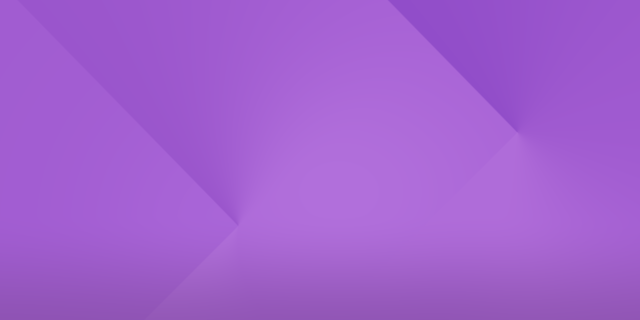
Give the GLSL for this background, as a Shadertoy shader.

```glsl
// Purple backdrop of two folded panels with conic shading and a dim lower rim.
#define FOLD_A vec2(0.745, 0.294)
#define FOLD_B vec2(1.617, 0.586)
#define GLOW_CENTER vec2(1.06, 0.40)
#define EDGE_SLOPE 0.978
#define RIM_HEIGHT 0.33
#define RIM_STRENGTH 0.80

const vec3 LEFT_BASE = vec3(0.632, 0.362, 0.820);
const vec3 LEFT_LIGHT = vec3(0.662, 0.396, 0.845);
const vec3 MID_DARK = vec3(0.602, 0.333, 0.797);
const vec3 MID_BASE = vec3(0.652, 0.378, 0.834);
const vec3 MID_LIGHT = vec3(0.694, 0.436, 0.858);
const vec3 RIGHT_DARK = vec3(0.564, 0.298, 0.784);
const vec3 RIGHT_BASE = vec3(0.625, 0.353, 0.815);
const vec3 RIGHT_LIGHT = vec3(0.688, 0.424, 0.850);
const vec3 RIM_COLOR = vec3(0.530, 0.310, 0.660);

// Coverage of the region to the right of a fold with two diagonal edges
float foldMask(vec2 p, float pixel) {
    float slope = p.y > 0.0 ? EDGE_SLOPE : 1.0;
    float dist = (p.x + abs(p.y) * slope) * 0.7071;
    return smoothstep(-pixel, pixel, dist);
}

// Clockwise sweep: 0 on the upper edge, 1 on the lower edge
float foldSweep(vec2 p) {
    return clamp((radians(135.0) - atan(p.y, p.x)) / radians(270.0), 0.0, 1.0);
}

void mainImage(out vec4 fragColor, in vec2 fragCoord) {
    vec2 uv = fragCoord / iResolution.y;
    float pixel = 1.0 / iResolution.y;
    vec2 a = uv - FOLD_A;
    vec2 b = uv - FOLD_B;

    // Left panel, brighter beside the first fold
    vec3 color = mix(LEFT_BASE, LEFT_LIGHT, exp(-5.0 * dot(a, a)));

    // Middle panel: conic shade with a broad glow
    float sweepA = foldSweep(a);
    vec2 g = (uv - GLOW_CENTER) * vec2(1.0, 1.3);
    float glow = exp(-3.0 * dot(g, g));
    vec3 middle = mix(MID_BASE, MID_LIGHT, max(glow, smoothstep(0.6, 1.0, sweepA)));
    middle = mix(MID_DARK, middle, smoothstep(-0.04, 0.36, sweepA));
    color = mix(color, middle, foldMask(a, pixel));

    // Right panel: its lower edge dissolves away from the fold
    float sweepB = foldSweep(b);
    vec3 right = mix(RIGHT_DARK, RIGHT_BASE, smoothstep(-0.1, 0.5, sweepB));
    right = mix(right, RIGHT_LIGHT, smoothstep(0.45, 0.9, sweepB));
    float fade = smoothstep(-0.58, -0.15, b.y + 0.3 * min(b.x + 0.4, 0.0));
    fade = mix(fade, 1.0, smoothstep(-0.3, 0.1, b.x));
    color = mix(color, right, foldMask(b, pixel) * fade);

    // Dim rim along the bottom
    float rim = 1.0 - smoothstep(-0.08, RIM_HEIGHT, uv.y);
    color = mix(color, RIM_COLOR, rim * RIM_STRENGTH);

    fragColor = vec4(color, 1.0);
}
```
